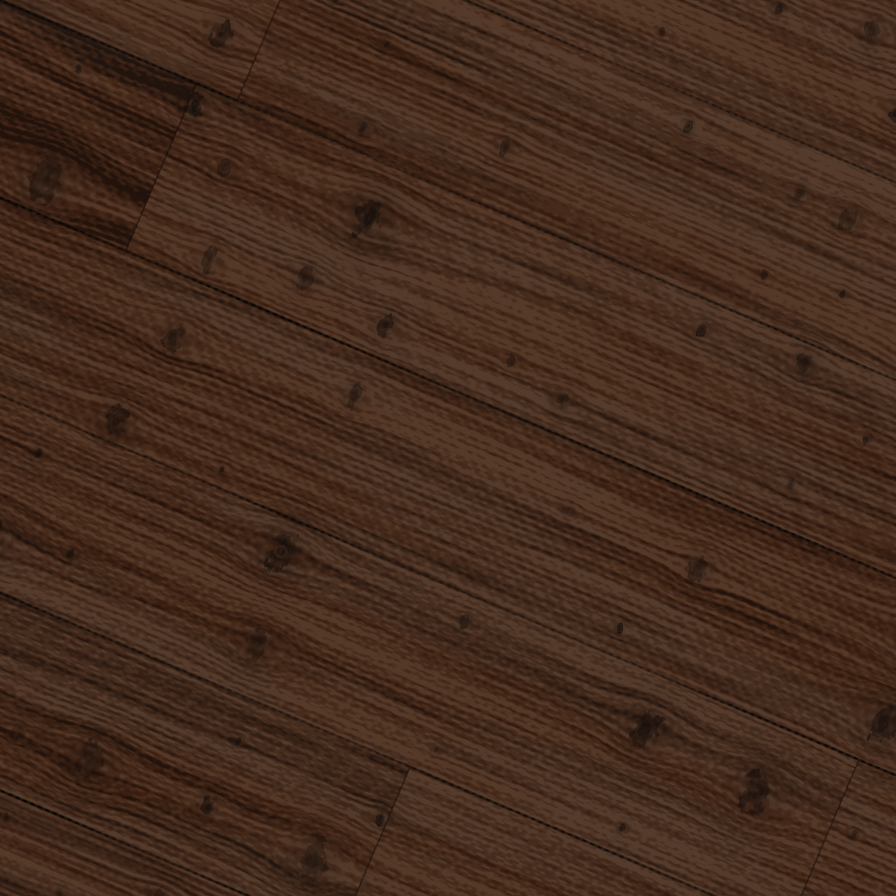
A Shadertoy shader for this texture:

```glsl
const float PLANK_WIDTH = 0.203;
const float PLANK_LENGTH = 1.6;
const float TOP_SEAM = 0.9205;
const float TILT = 0.4014;
const vec2 KNOT_CELL = vec2(0.11, PLANK_WIDTH * 0.5);

const vec3 DEEP = vec3(0.13, 0.07, 0.042);
const vec3 DARK = vec3(0.22, 0.12, 0.07);
const vec3 MID = vec3(0.27, 0.16, 0.10);
const vec3 LIGHT = vec3(0.335, 0.222, 0.157);
const vec3 CHAR = vec3(0.08, 0.052, 0.04);
const vec3 GAP = vec3(0.035, 0.02, 0.015);

float hash(vec2 p) {
    return fract(sin(dot(p, vec2(127.1, 311.7))) * 43758.5453);
}

float noise(vec2 p) {
    vec2 i = floor(p), f = fract(p);
    f = f * f * (3.0 - 2.0 * f);
    return mix(mix(hash(i), hash(i + vec2(1, 0)), f.x),
               mix(hash(i + vec2(0, 1)), hash(i + vec2(1, 1)), f.x), f.y);
}

float fbm(vec2 p) {
    return 0.55 * noise(p) + 0.3 * noise(p * 2.1 + 7.3) + 0.15 * noise(p * 4.3 + 3.1);
}

// Thin continuous threads along the middle contour of the noise
float threads(vec2 p) {
    return smoothstep(0.7, 1.0, 1.0 - abs(2.0 * noise(p) - 1.0));
}

// Scattered knots: x = grain displacement, y = stain, z = nail ring
vec3 knots(vec2 p) {
    vec3 result = vec3(0.0);
    vec2 home = floor(p / KNOT_CELL);
    float rough = fbm(p * vec2(130.0, 100.0)) - 0.5;
    for (int y = -1; y <= 1; y++)
    for (int x = -1; x <= 1; x++) {
        vec2 cell = home + vec2(x, y);
        if (hash(cell + 4.7) > 0.6) continue;
        vec2 jitter = vec2(hash(cell + 11.3), hash(cell + 29.9));
        vec2 d = p - (cell + 0.2 + 0.6 * jitter) * KNOT_CELL;
        float size = mix(0.0045, 0.025, pow(hash(cell + 51.1), 3.0));
        float r = length(d * vec2(1.35, 0.85)) / size;
        float strength = mix(0.6, 1.0, hash(cell + 73.7));
        float core = 1.0 - smoothstep(0.6, 1.1, r + rough * 1.5);
        float rings = 0.82 + 0.18 * sin(r * 9.0 + rough * 9.0);
        vec2 flow = d * vec2(0.8, 1.0) / size;
        result.x += 0.6 * d.y * exp(-dot(flow, flow) * 0.3);
        result.y = max(result.y, strength * max(core * rings, 0.25 * exp(-r * r * 0.3)));
        float nail = step(0.93, hash(cell + 91.3));
        float ring = 1.0 - smoothstep(0.0008, 0.0025, abs(length(d) - 0.006));
        result.z = max(result.z, nail * ring);
    }
    return result;
}

// Distance from the butt joint of a row, signed along the plank
float jointOffset(float row, float along) {
    float joints[6] = float[6](0.365, 0.823, -0.7, -0.152, -0.103, -0.9);
    return along - joints[int(clamp(row + 4.0, 0.0, 5.0))];
}

vec3 woodColor(float tone) {
    vec3 color = mix(DEEP, DARK, smoothstep(-0.1, 0.3, tone));
    color = mix(color, MID, smoothstep(0.28, 0.54, tone));
    return mix(color, LIGHT, smoothstep(0.54, 0.92, tone));
}

// Tone of the grain; aged boards have broad, high contrast swirls
float grainTone(vec2 p, float seed, float aged) {
    vec2 s = p + vec2(seed * 13.7, seed * 5.3);
    float warp = fbm(s * vec2(1.5, 7.0));
    float broad = fbm(s * vec2(1.1, 22.0));
    float streak = fbm(s * vec2(2.5, 95.0));
    float fibre = noise(s * vec2(9.0, 290.0));
    float pores = noise(s * vec2(190.0, 380.0));
    float hair = threads(s * vec2(3.5, 120.0) + 41.0);
    // Long growth lines, in sparse groups
    float lines = pow(0.5 + 0.5 * sin(s.y * 270.0 + warp * 28.0), 4.0);
    float lineMask = smoothstep(0.35, 0.65, noise(s * vec2(2.0, 18.0) + 8.0));
    // Close, nearly parallel ridges
    float ridge = sin(s.y * 780.0 + warp * 12.0);
    float ridgeMask = 0.45 + 0.55 * noise(s * vec2(3.0, 26.0) + 19.0);
    float tone = 0.79 + 0.68 * (broad - 0.5) + 0.5 * (streak - 0.5);
    tone += 0.42 * (fibre - 0.5) + 0.4 * (pores - 0.5);
    tone += 0.23 * ridge * ridgeMask - 0.24 * lines * lineMask - 0.16 * hair;
    float swirl = sin(s.y * 95.0 + warp * 16.0);
    tone += aged * (0.25 * swirl - 0.42);
    return tone + 0.12 * (hash(vec2(seed, 2.7)) - 0.5);
}

float seamLine(float dist, float width, float pixel) {
    return 1.0 - smoothstep(width - pixel, width + pixel, dist);
}

void mainImage(out vec4 fragColor, in vec2 fragCoord) {
    float pixel = 1.0 / iResolution.y;
    vec2 uv = fragCoord * pixel;
    vec2 along = vec2(cos(TILT), -sin(TILT));
    vec2 p = vec2(dot(uv, along), dot(uv, vec2(-along.y, along.x)) - TOP_SEAM);

    // Plank layout
    float row = floor(p.y / PLANK_WIDTH);
    float across = fract(p.y / PLANK_WIDTH);
    float joint = jointOffset(row, p.x);
    float seed = row * 3.0 + floor(joint / PLANK_LENGTH);
    float aged = step(abs(row + 1.0), 0.5) * step(joint, 0.0);

    // Grain bending around the knots
    vec3 knot = knots(p);
    float tone = grainTone(p - vec2(0.0, knot.x), seed, aged);
    vec3 color = woodColor(tone);
    float grey = smoothstep(0.4, 0.65, fbm(p * vec2(3.0, 22.0) + 31.0));
    color += grey * vec3(-0.003, 0.011, 0.016);
    color = mix(color, CHAR, 0.9 * knot.y);
    color = mix(color, LIGHT * 0.85, 0.4 * knot.z);

    // Seams with a worn, beaded edge
    float edge = min(across, 1.0 - across) * PLANK_WIDTH;
    float seamId = floor(p.y / PLANK_WIDTH + 0.5);
    float wear = mix(0.4, 1.1, noise(vec2(p.x * 7.0, seamId * 9.1)));
    float beads = 0.8 + 0.2 * sin(p.x * 700.0);
    float rim = seamLine(abs(edge - 0.0035), 0.001, pixel);
    color = mix(color, LIGHT, 0.25 * rim * (1.0 - beads * 0.6));
    color = mix(color, GAP, min(seamLine(edge, 0.0014, pixel) * wear * beads, 1.0));
    color = mix(color, GAP, 0.5 * seamLine(abs(joint), 0.0008, pixel));

    fragColor = vec4(color, 1.0);
}
```
